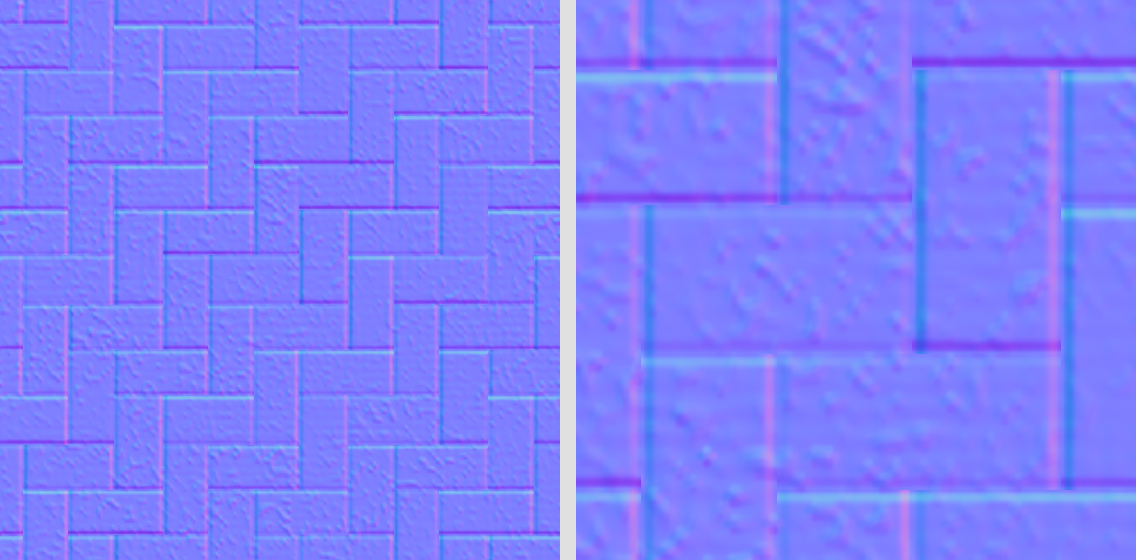
Left: the whole. Right: its middle third, enlarged.
This texture map is drawn by a WebGL 2 fragment shader. Its source:

```glsl
#version 300 es
precision highp float;
// Tangent-space normal map of herringbone paving: 2:1 bricks with bevelled joints and grainy faces.

#define CELLS 12.0                // brick widths across the canvas, a multiple of 4
#define STEPS 124.0               // fine grid across the canvas, which joints snap to
#define FIRST_JOINT vec2(32.0, 34.0) / 768.0  // from the left and top edges
#define SNAP_RATE vec2(0.3, 0.3333)           // share of cells one step wider
#define SNAP_PHASE vec2(0.15, 0.1)
#define BEVEL_CENTER 0.056        // distance of the steepest slope from the edge, in cells
#define BEVEL_WIDTH 0.041
#define BEVEL_MIN 0.10            // slope of the faintest and boldest brick edges
#define BEVEL_MAX 0.60
#define GRAIN 0.16
#define RIPPLE 0.045              // faint striping parallel to the edges
#define TILT vec2(-0.012, -0.004) // overall lean of the surface

uniform vec2 u_resolution;
out vec4 fragColor;

float hash(vec2 p) {
    vec3 q = fract(vec3(p.xyx) * 0.1031);
    q += dot(q, q.yzx + 33.33);
    return fract((q.x + q.y) * q.z);
}

// Value noise that wraps after the given number of cells.
float noise(vec2 uv, float period) {
    vec2 p = uv * period;
    vec2 i = floor(p), f = fract(p);
    f = f * f * (3.0 - 2.0 * f);
    vec2 a = mod(i, period), b = mod(i + 1.0, period);
    return mix(mix(hash(a), hash(vec2(b.x, a.y)), f.x),
               mix(hash(vec2(a.x, b.y)), hash(b), f.x), f.y);
}

// Fine stone grain with scattered raised specks.
float grainHeight(vec2 uv) {
    float n = noise(uv, STEPS);
    return 0.4 * n + smoothstep(0.6, 1.0, n);
}

vec2 grainSlope(vec2 uv) {
    vec2 e = vec2(0.5 / STEPS, 0.0);
    return vec2(grainHeight(uv - e.xy) - grainHeight(uv + e.xy),
                grainHeight(uv - e.yx) - grainHeight(uv + e.yx));
}

// Position of the k-th grid line, in whole steps.
vec2 joint(vec2 k) {
    return 10.0 * k + floor(SNAP_RATE * k + SNAP_PHASE);
}

// Maps the canvas to cell units on the slightly uneven grid.
vec2 gridPosition(vec2 uv) {
    vec2 t = (vec2(uv.x, 1.0 - uv.y) - FIRST_JOINT) * STEPS;
    vec2 k = floor(t * CELLS / STEPS);
    k -= 1.0 - step(joint(k), t);
    k += step(joint(k + 1.0), t);
    vec2 p = k + (t - joint(k)) / (joint(k + 1.0) - joint(k));
    return vec2(p.x, CELLS - 1.0 - p.y);
}

// Finds the brick under p: its lower left corner and its size.
void herringbone(vec2 p, out vec2 corner, out vec2 size) {
    corner = floor(p);
    float part = mod(corner.x + corner.y + 2.0, 4.0);
    bool upright = part > 0.5 && part < 2.5;
    size = upright ? vec2(1.0, 2.0) : vec2(2.0, 1.0);
    if (part < 0.5) corner.x -= 1.0;                // right half of a lying brick
    if (part > 1.5 && part < 2.5) corner.y -= 1.0;  // upper half of an upright brick
}

// Slope profile across a bevel, for distances measured inward from the edges.
vec2 bevel(vec2 d) {
    vec2 t = (d - BEVEL_CENTER) / BEVEL_WIDTH;
    return exp(-t * t) * smoothstep(0.0, 0.03, d);
}

// Random steepness of a pair of edges.
vec2 edgeStrength(vec2 id, float seed) {
    vec2 r = vec2(hash(id + seed), hash(id + seed + 17.0));
    return mix(vec2(BEVEL_MIN), vec2(BEVEL_MAX), r);
}

void main() {
    vec2 uv = gl_FragCoord.xy / u_resolution;
    vec2 p = gridPosition(uv);

    vec2 corner, size;
    herringbone(p, corner, size);
    vec2 local = p - corner;
    vec2 id = mod(corner, CELLS);

    // Bevels: right and top edges lean forward, left and bottom edges lean back.
    vec2 slope = edgeStrength(id, 3.0) * bevel(size - local)
               - edgeStrength(id, 41.0) * bevel(local);
    slope *= 0.8 + 0.4 * noise(uv, 36.0);

    // Worn grain, patchy over the surface and different on each brick.
    float wear = mix(0.35, 1.2, noise(uv, 20.0)) * mix(0.7, 1.3, hash(id + 71.0));
    slope += GRAIN * wear * grainSlope(uv);

    // Stripes that come and go along the brick edges.
    vec2 patches = vec2(noise(uv + 0.37, 16.0), noise(uv + 0.71, 16.0));
    slope += RIPPLE * patches * patches * sin(6.2832 * 5.0 * local);

    vec3 normal = normalize(vec3(slope + TILT, 1.0));
    fragColor = vec4(0.5 + 0.5 * normal, 1.0);
}
```
